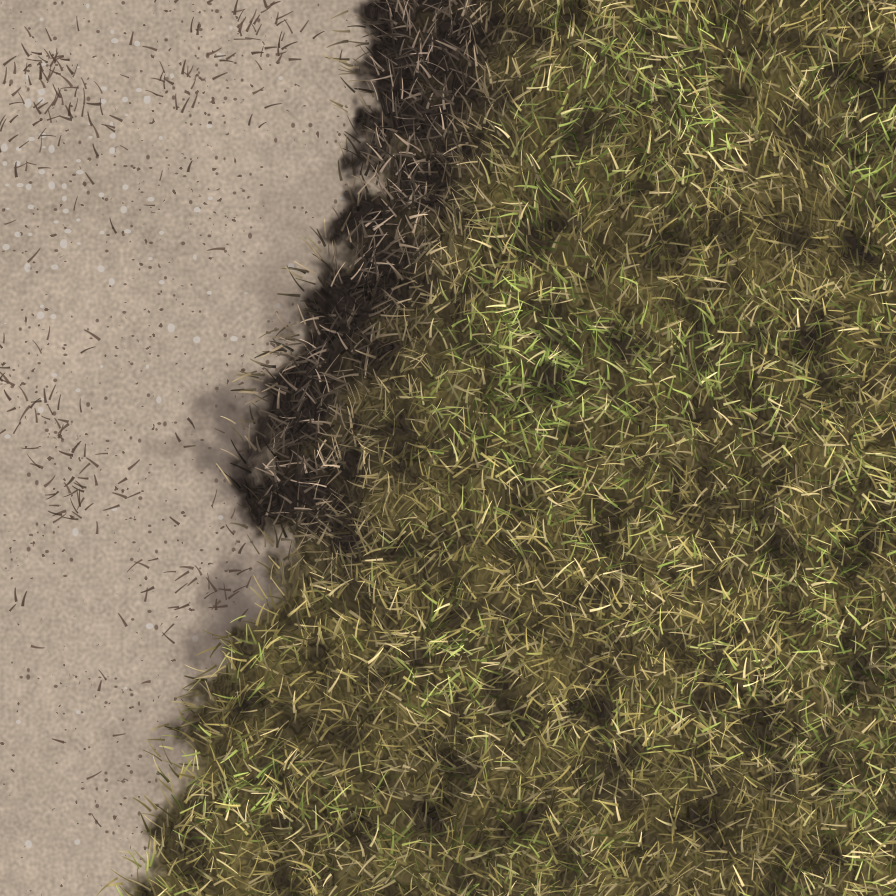
Give the GLSL for this texture, as a WebGL 2 fragment shader.

```glsl
#version 300 es
precision highp float;
uniform vec2 u_resolution;
out vec4 fragColor;

const int LAYERS = 16;
const float BLADE_CELLS = 27.0;
const float BLADE_WIDTH = 0.0018;
const float EDGE_ROUGHNESS = 0.06;
const vec3 SAND = vec3(0.70, 0.635, 0.565);
const vec3 SAND_SHADE = vec3(0.36, 0.315, 0.29);
const vec3 TWIG = vec3(0.33, 0.265, 0.225);
const vec3 STONE = vec3(0.80, 0.77, 0.74);
const vec3 SOIL = vec3(0.16, 0.135, 0.12);
const vec3 THATCH = vec3(0.36, 0.32, 0.20);
const vec3 OLIVE = vec3(0.49, 0.44, 0.265);
const vec3 GREEN = vec3(0.44, 0.485, 0.245);
const vec3 STRAW = vec3(0.67, 0.60, 0.45);
const vec3 DRY = vec3(0.58, 0.50, 0.45);
// Dry tufts on the sand: centre and radius
const vec3 TUFTS[8] = vec3[8](
  vec3(0.06, 0.89, 0.05), vec3(0.195, 0.905, 0.022), vec3(0.01, 0.56, 0.028),
  vec3(0.065, 0.51, 0.022), vec3(0.09, 0.455, 0.03), vec3(0.14, 0.45, 0.018),
  vec3(0.24, 0.34, 0.035), vec3(0.29, 0.96, 0.035));

vec3 hash3(vec2 p) {
  vec3 q = fract(p.xyx * vec3(0.1031, 0.1030, 0.0973));
  q += dot(q, q.yxz + 33.33);
  return fract((q.xxy + q.yzz) * q.zyx);
}

float corner(vec2 cell, vec2 f, vec2 o) {
  return dot(hash3(cell + o + 91.0).xy * 2.0 - 1.0, f - o);
}

float noise(vec2 p) {
  vec2 i = floor(p), f = p - i;
  vec2 s = f * f * f * (f * (f * 6.0 - 15.0) + 10.0);
  return mix(mix(corner(i, f, vec2(0)), corner(i, f, vec2(1, 0)), s.x),
             mix(corner(i, f, vec2(0, 1)), corner(i, f, vec2(1)), s.x), s.y);
}

float fbm(vec2 p) {
  float sum = 0.0, amp = 1.0;
  for (int i = 0; i < 4; i++) {
    sum += amp * noise(p);
    p = mat2(1.6, 1.2, -1.2, 1.6) * p + 7.3;
    amp *= 0.55;
  }
  return sum;
}

float glow(vec2 p, vec2 centre, vec2 radius) {
  vec2 d = (p - centre) / radius;
  return exp(-dot(d, d));
}

// Signed horizontal distance into the grass
float inside(vec2 p) {
  float y = p.y, a = (y - 0.35) / 0.06, b = (y - 0.82) / 0.13, c = (y - 0.53) / 0.11;
  return p.x - (0.15 + 0.36 * y - 0.10 * y * y + 0.05 * exp(-a * a) + 0.025 * exp(-b * b) - 0.025 * exp(-c * c));
}

float tuftDensity(vec2 p) {
  float d = 0.015;
  for (int i = 0; i < 8; i++) d += 0.55 * glow(p, TUFTS[i].xy, TUFTS[i].zz);
  return d;
}

// Coverage of round grains scattered on a grid
float grains(vec2 p, float cells, float density, float size, float aa) {
  vec2 g = p * cells, id = floor(g);
  vec3 r = hash3(id + cells);
  vec2 d = g - id - mix(vec2(0.3), vec2(0.7), r.xy);
  float radius = size * (0.4 + 0.6 * r.z);
  float dist = (length(d * vec2(1.0, 0.7 + r.x)) - radius) / cells;
  return (1.0 - smoothstep(-aa, aa, dist)) * step(hash3(id + 37.0).x, density);
}

void main() {
  vec2 p = gl_FragCoord.xy / u_resolution;
  float aa = 0.8 / u_resolution.y;
  float depth = inside(p);
  float broad = fbm(p * 6.0 + 3.0), clump = fbm(p * 17.0);

  // Sand with ripples, crumbs, pale stones and the shadow of the bank
  float crumb = noise(p * 120.0) + 0.6 * noise(p * 230.0);
  vec3 sand = SAND * (1.0 + 0.09 * broad + 0.10 * fbm(p * 45.0) + 0.17 * noise(p * 210.0));
  float speckle = smoothstep(-0.3, 0.5, noise(p * 11.0)) + 0.4 * glow(p, vec2(0.2, 0.75), vec2(0.08, 0.3));
  sand = mix(sand, TWIG, 0.75 * smoothstep(0.55, 0.75, crumb + 0.22 * speckle + 0.25 * tuftDensity(p)));
  sand = mix(sand, TWIG, 0.65 * grains(p, 105.0, 0.22 * speckle, 0.24, aa));
  float stony = 0.02 + 0.3 * glow(p, vec2(0.04, 0.83), vec2(0.13, 0.16));
  sand = mix(sand, STONE, 0.75 * grains(p, 75.0, stony, 0.32, aa));
  float shadow = smoothstep(-0.09, 0.01, depth + 0.15 * broad + 0.06 * clump) * smoothstep(0.02, 0.3, p.y) * (1.0 - 0.75 * smoothstep(0.55, 0.75, p.y));
  sand = mix(sand, SAND_SHADE, 0.75 * shadow);

  // Regional light and colour of the grass
  float bank = glow(vec2(depth, 0.0), vec2(0.04, 0.0), vec2(0.085, 1.0)) * smoothstep(0.32, 0.46, p.y);
  bank = clamp(bank + 0.4 * glow(p, vec2(0.5, 0.94), vec2(0.08, 0.07)), 0.0, 1.0);
  float pits = smoothstep(0.02, 0.45, clump) * 0.45;
  float light = (1.12 + 0.35 * broad) * (1.0 - pits) * (1.0 - 0.12 * bank);
  light *= 1.0 + 0.14 * glow(p, vec2(0.7, 0.27), vec2(0.2, 0.15)) - 0.2 * glow(p, vec2(0.52, 0.08), vec2(0.12, 0.1));
  float lush = 0.28 + 0.5 * broad + 0.5 * glow(p, vec2(0.63, 0.57), vec2(0.18, 0.08))
    + 0.5 * glow(p, vec2(0.99, 0.81), vec2(0.06, 0.08)) + 0.35 * glow(p, vec2(0.97, 0.22), vec2(0.07, 0.1))
    + 0.25 * glow(p, vec2(0.68, 0.82), vec2(0.12, 0.15)) - 0.5 * bank;

  // Matted ground below the blades
  float fibre = noise(vec2(p.x * 150.0 + 12.0 * broad, p.y * 45.0 + 10.0 * clump));
  vec3 ground = mix(THATCH, SOIL, clamp(0.35 + 0.9 * clump + 0.7 * bank, 0.0, 1.0)) * (1.0 + 0.7 * fibre);
  float cover = smoothstep(-0.02, 0.02, depth + EDGE_ROUGHNESS * clump);
  vec3 colour = mix(sand, ground, cover);

  // Curved tapering blades, dark layers first
  for (int layer = 0; layer < LAYERS; layer++) {
    float rank = float(layer) / float(LAYERS - 1);
    float cells = BLADE_CELLS + 9.0 * fract(float(layer) * 0.618);
    vec2 g = p * cells + float(layer) * 0.37, home = floor(g);
    for (int k = 0; k < 9; k++) {
      vec2 id = home + vec2(k % 3 - 1, k / 3 - 1);
      vec3 r = hash3(id + float(layer) * 53.0);
      vec2 q = (g - id - r.xy) / cells;
      float len = (0.6 + 0.4 * r.z) / cells;
      if (dot(q, q) > 1.3 * len * len) continue;
      vec3 s = hash3(id + float(layer) * 31.0 + 211.0);
      vec2 root = p - q;
      bool onSand = inside(root) + EDGE_ROUGHNESS * (s.x - 0.5) < 0.0;
      if (onSand && s.z > tuftDensity(root)) continue;
      float spread = mix(3.6, 2.3, smoothstep(0.45, 0.75, root.y));
      float angle = 1.65 + spread * (s.x - 0.5) + 0.8 * sin(root.x * 19.0 + root.y * 13.0);
      vec2 dir = vec2(cos(angle), sin(angle));
      if (onSand) len *= 0.65;
      float t = dot(q, dir) / len;
      float across = dot(q, vec2(-dir.y, dir.x)) - (s.y - 0.5) * 0.6 * len * t * t;
      float width = BLADE_WIDTH * (0.4 + 0.6 * r.x) * (1.0 - 0.7 * t);
      float blade = (1.0 - smoothstep(-aa, aa, abs(across) - width))
        * smoothstep(0.0, 0.08, t) * (1.0 - smoothstep(0.88, 1.0, t));
      vec3 tone = mix(OLIVE, GREEN, smoothstep(0.0, 0.3, lush - 0.7 * s.z));
      tone = mix(tone, STRAW, smoothstep(0.5, 0.95, r.y) * 0.85);
      tone = mix(tone, DRY, 0.85 * bank);
      float glint = fract(s.y * 7.0 + r.z * 5.0);
      tone *= light * mix(0.72, 1.18, rank) * (0.5 + 0.9 * glint) * (0.85 + 0.3 * t);
      tone *= 1.0 - 0.5 * bank * step(0.45, s.z);
      if (onSand) tone = TWIG * (0.75 + 0.4 * s.y);
      colour = mix(colour, tone, blade * (onSand ? 0.8 : 0.94));
    }
  }
  fragColor = vec4(clamp(colour, 0.0, 1.0), 1.0);
}
```
